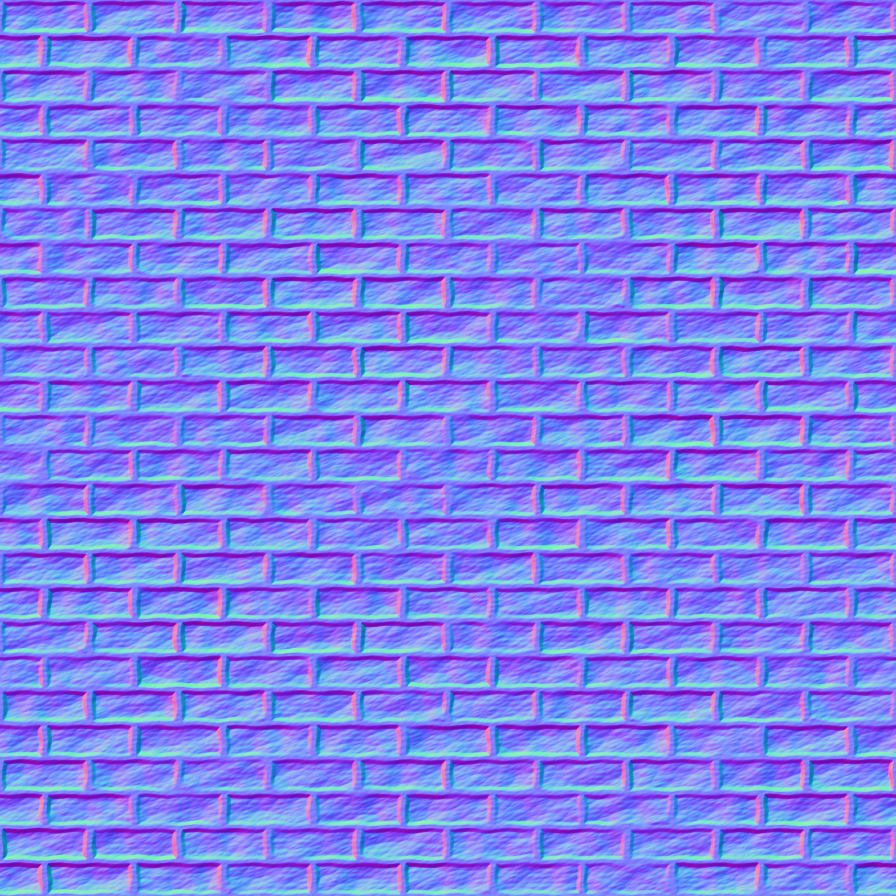
Write a WebGL 1 fragment shader that draws this texture map.

```glsl
precision highp float;
uniform vec2 u_resolution;

#define BRICKS vec2(10.0, 26.0)
#define JOINT 0.0011
#define BEVEL 0.0050
#define CORNER 0.0030
#define BRICK_HEIGHT 0.0090
#define DOME vec2(0.0040, 0.0040)
#define CHISEL 0.0030
#define GRAIN 0.0011
#define SWELL 0.0013
#define STRIATION 0.10
#define TAU 6.2831853

vec2 hash2(vec2 p) {
  vec2 k = vec2(dot(p, vec2(127.1, 311.7)), dot(p, vec2(269.5, 183.3)));
  return fract(sin(k) * 43758.545);
}

// Distance to the nearest scattered point, wrapping over the unit square.
float cellular(vec2 p, vec2 cells) {
  vec2 q = p * cells;
  vec2 id = floor(q);
  vec2 f = q - id;
  float nearest = 4.0;
  for (int j = -1; j <= 1; j++) {
    for (int i = -1; i <= 1; i++) {
      vec2 o = vec2(float(i), float(j));
      vec2 d = o + hash2(mod(id + o, cells)) - f;
      nearest = min(nearest, dot(d, d));
    }
  }
  return sqrt(nearest);
}

// Slow drift over the wall, roughly -1 to 1.
float drift(vec2 p) {
  vec2 a = p * TAU;
  return 0.45 * sin(2.0 * a.x - a.y + 1.3 + sin(a.y * 3.0))
       + 0.35 * sin(a.x + 3.0 * a.y + 0.6 * sin(4.0 * a.x))
       + 0.20 * sin(5.0 * a.x - 4.0 * a.y + 2.0);
}

// Uneven hollows a little smaller than a brick.
float swell(vec2 p) {
  vec2 a = p * TAU;
  return sin(13.0 * a.x - 19.0 * a.y + 2.0 * sin(3.0 * a.x + 5.0 * a.y))
       + 0.7 * sin(17.0 * a.x + 11.0 * a.y + 2.0 * sin(4.0 * a.y - 7.0 * a.x));
}

float wallHeight(vec2 p) {
  // Rough stone, sheared so the marks lean.
  vec2 lean = vec2(p.x - p.y, p.y);
  float chisel = cellular(lean, vec2(36.0, 64.0));
  float grain = cellular(lean + 0.37, vec2(110.0, 170.0));

  // Brick courses with slightly wavering joints.
  vec2 a = p * TAU;
  vec2 waver = vec2(sin(31.0 * a.y + 3.0 * sin(7.0 * a.x)),
                    sin(23.0 * a.x + 2.0 * sin(9.0 * a.y)));
  vec2 grid = (p + 0.0006 * waver) * BRICKS;
  float row = floor(grid.y);
  grid.x += 0.5 * mod(row + 1.0, 2.0);
  vec2 id = mod(floor(grid), BRICKS);
  vec2 rnd = hash2(id + 17.0);
  vec2 rnd2 = hash2(id + 61.0);

  // Depth inside a rounded brick with chipped edges.
  vec2 t = 2.0 * fract(grid) - 1.0;
  vec2 halfSize = 0.5 / BRICKS;
  vec2 inner = halfSize - JOINT - rnd * vec2(0.0014, 0.0005);
  vec2 q = abs(t * halfSize) - inner + CORNER;
  float outside = length(max(q, 0.0)) + min(max(q.x, q.y), 0.0) - CORNER;
  float depth = -outside - 0.0012 * chisel * chisel;
  float mask = smoothstep(0.0, BEVEL, depth);

  // Domed surface, with its crown set above the middle.
  float crown = t.y - 0.2;
  float dome = BRICK_HEIGHT - DOME.y * crown * crown - DOME.x * pow(abs(t.x), 6.0);
  dome += dot(rnd2 - 0.5, t * vec2(0.0040, 0.0036));
  float relief = clamp(0.85 + 0.38 * drift(p) + 0.6 * (rnd.x - 0.5), 0.25, 1.4);
  float body = dome * relief + SWELL * swell(p) + CHISEL * (chisel - 0.5);
  return mask * body + GRAIN * grain * (0.5 + 0.5 * mask);
}

void main() {
  vec2 p = gl_FragCoord.xy / u_resolution;

  // Slope by central differences.
  vec2 e = vec2(0.0009, 0.0);
  vec2 slope = vec2(wallHeight(p + e.xy) - wallHeight(p - e.xy),
                    wallHeight(p + e.yx) - wallHeight(p - e.yx)) / (2.0 * e.x);

  // Fine level grooves, stronger in some patches.
  float patches = 0.5 + 0.5 * sin(TAU * (7.0 * p.x + 5.0 * p.y) + 3.0 * drift(p));
  slope.y += STRIATION * patches * sin(TAU * 182.0 * p.y);

  // Encode with green pointing down the wall.
  vec3 normal = normalize(vec3(-slope.x, slope.y, 1.0));
  gl_FragColor = vec4(0.5 + 0.5 * normal, 1.0);
}
```
